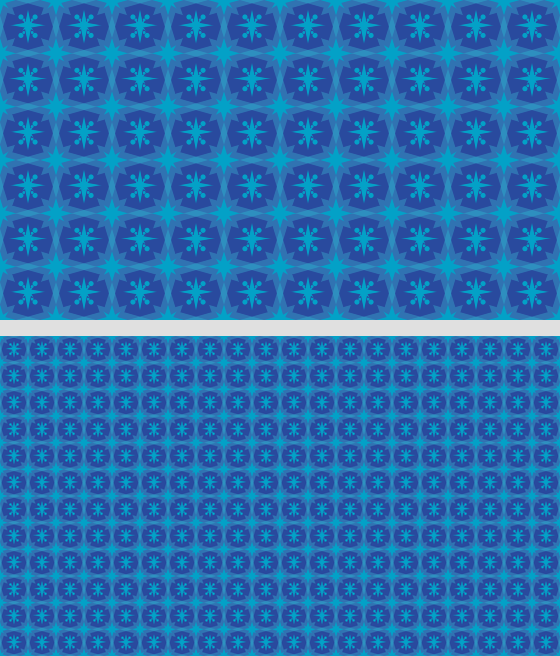
Top: one tile. Bottom: repeated 2 by 2.
This pattern is drawn by a Shadertoy shader. Its source:

```glsl
// Blue tiles of notched octagons with star bursts, overlapping in pale lenses.

// Concave-star arm pair: a diamond with half extents r.
float diamond(vec2 p, vec2 r) {
    p = abs(p) / r;
    return (p.x + p.y - 1.0) * r.x * r.y / length(r);
}

// Eight-sided tile whose apexes lie on the axes at r; p is in the first quadrant.
float octagon(vec2 p, vec2 r) {
    return max(p.x + 0.30 * p.y - r.x, p.y + 0.28 * p.x - r.y) / 1.04;
}

vec2 turn45(vec2 p) {
    return vec2(p.x + p.y, p.y - p.x) * 0.7071;
}

// Octagon with a wedge cut from each corner.
float notchedTile(vec2 p) {
    vec2 axis = normalize(vec2(1.0, 0.95));
    vec2 v = p - vec2(27.0, 24.0);
    float across = abs(v.x * axis.y - v.y * axis.x);
    float wedge = (across - 0.52 * dot(v, axis)) * 0.89;
    return max(octagon(p, vec2(51.0, 48.0)), -wedge);
}

// Long upright and level arms, short diagonal arms.
float centreStar(vec2 p) {
    vec2 s = p - vec2(0.0, 3.0);
    float d = min(diamond(p, vec2(7.0, 35.0)), diamond(s, vec2(34.0, 6.0)));
    s = turn45(s);
    return min(d, min(diamond(s, vec2(15.0, 4.5)), diamond(s, vec2(4.5, 15.0))));
}

// A large and a small dot in each quarter, set a little wider above.
float dots(vec2 p) {
    vec2 q = abs(p - vec2(0.0, 1.0));
    return min(length(q - vec2(14.5, 19.0)) - 5.2, length(q - vec2(8.5, 13.0)) - 2.9);
}

void mainImage(out vec4 fragColor, in vec2 fragCoord) {
    // Ten tiles across and six down; each measures 115 by 110 units.
    vec2 size = vec2(115.0, 110.0);
    vec2 p = (fract(fragCoord / iResolution.xy * vec2(10.0, 6.0)) - 0.5) * size;
    vec2 q = abs(p);
    float aa = 0.6 * 660.0 / iResolution.y;

    vec3 cyan = vec3(0.01, 0.63, 0.78);
    vec3 midBlue = vec3(0.19, 0.45, 0.70);
    vec3 paleBlue = vec3(0.18, 0.56, 0.75);
    vec3 deepBlue = vec3(0.16, 0.29, 0.62);

    // This tile and its two nearest neighbours, which overlap it.
    vec2 reach = vec2(64.5, 62.0);
    float own = octagon(q, reach);
    float beside = octagon(vec2(size.x - q.x, q.y), reach);
    float above = octagon(vec2(q.x, size.y - q.y), reach);
    float lens = max(own, min(beside, above));

    vec3 col = mix(midBlue, cyan, smoothstep(-aa, aa, min(own, min(beside, above))));
    col = mix(paleBlue, col, smoothstep(-aa, aa, lens));
    col = mix(deepBlue, col, smoothstep(-aa, aa, notchedTile(q)));

    // Diagonal tips of the corner burst, then the motif in the middle.
    float tips = diamond(turn45(0.5 * size - q), vec2(23.0, 7.0));
    float motif = min(tips, min(centreStar(p), dots(p)));
    col = mix(cyan, col, smoothstep(-aa, aa, motif));

    fragColor = vec4(col, 1.0);
}
```
